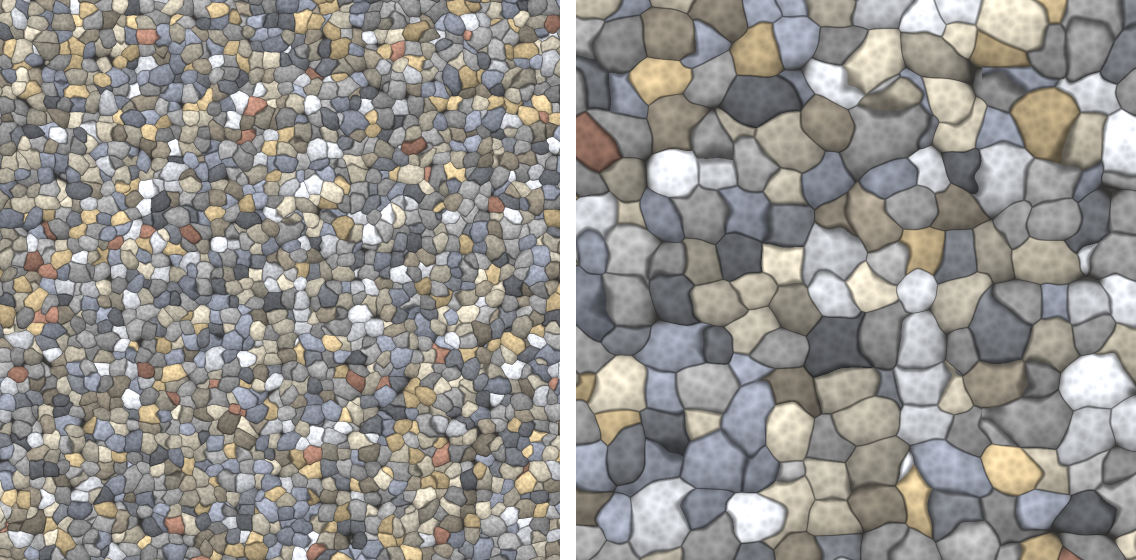
Left: the whole. Right: its middle third, enlarged.
Give the GLSL for this texture, as a Shadertoy shader.

```glsl
vec4 hash4(vec2 p) {
    vec4 q = fract(p.xyxy * vec4(.1031, .1030, .0973, .1099));
    q += dot(q, q.wzxy + 33.33);
    return fract((q.xxyz + q.yzzw) * q.zywx);
}

// Cellular noise: distance to the nearest scattered point
float speckle(vec2 p) {
    vec2 cell = floor(p);
    float nearest = 2.;
    for (int y = -1; y <= 1; y++)
    for (int x = -1; x <= 1; x++) {
        vec2 id = cell + vec2(x, y);
        vec2 d = p - id - hash4(id).xy;
        nearest = min(nearest, dot(d, d));
    }
    return sqrt(nearest);
}

// Soft convex polygon with uneven sides: 1 on the outline, steep beyond it
float pebble(vec2 p, vec2 seed) {
    float sum = 0.;
    for (int k = 0; k < 6; k++) {
        float wobble = fract(seed.x * 9. + float(k) * (seed.y * 5.3 + .37));
        float angle = (float(k) + .7 * wobble) * 6.2832 / 6.;
        float reach = max(dot(p, vec2(cos(angle), sin(angle))), 0.);
        reach /= .8 + .35 * fract(wobble * 7.);
        reach *= reach;
        reach *= reach;
        sum += reach * reach;
    }
    return sqrt(sum);
}

vec3 stoneColour(vec4 pick) {
    vec3 minerals[8] = vec3[8](
        vec3(.57, .57, .57),  // grey
        vec3(.53, .55, .60),  // slate blue
        vec3(.62, .60, .55),  // taupe
        vec3(.76, .73, .66),  // cream
        vec3(.41, .42, .44),  // dark slate
        vec3(.80, .81, .83),  // pale quartz
        vec3(.76, .68, .53),  // tan
        vec3(.53, .50, .45)); // olive brown
    vec3 colour = minerals[int(7.99 * pow(pick.x, 1.5))];
    colour = mix(colour, vec3(.62, .47, .41), step(.98, pick.y));
    return colour * mix(.82, 1.18, pick.z);
}

vec3 gravel(vec2 uv) {
    vec2 p = uv * 40., cell = floor(p);
    vec2 topId = cell, topOffset = vec2(0);
    float top = -99., below = -99., topBulge = 0.;

    // Find the highest stone and the one just beneath it
    for (int y = -1; y <= 1; y++)
    for (int x = -1; x <= 1; x++) {
        vec2 id = cell + vec2(x, y);
        vec4 place = hash4(id), form = hash4(id + 71.);
        vec2 offset = p - id - .2 - .6 * place.xy;
        float turn = (place.z - .5) * 2.6, c = cos(turn), s = sin(turn);
        vec2 local = mat2(c, s, -s, c) * offset * vec2(.85, 1.15);
        float bulge = pebble(local / mix(.5, .82, place.w), form.xy);
        float height = 1.5 * form.z - bulge;
        if (height > top) {
            below = top;
            top = height;
            topBulge = bulge;
            topId = id;
            topOffset = offset;
        } else below = max(below, height);
    }

    // Mineral colour with mottling and fine grain
    vec4 pick = hash4(topId + 213.);
    vec3 colour = stoneColour(pick);
    vec2 m = uv * 190. + pick.yz * 40.;
    float mottle = sin(m.x + 2. * sin(m.y * .7)) * sin(m.y * 1.3 + 1.7 * sin(m.x * .6));
    colour *= 1. + .06 * mottle + .22 * (speckle(uv * 170.) - .45);

    // Rounded shading, contact shadows and dark gaps
    float light = 1.09 - .18 * min(topBulge, 1.);
    light += .2 * dot(topOffset, vec2(-.3, 1));
    light *= mix(.55, 1., smoothstep(0., .45, top - below));
    colour *= light;
    return mix(colour, vec3(.17, .165, .16), .85 * smoothstep(.9, 3.6, topBulge));
}

void mainImage(out vec4 fragColor, in vec2 fragCoord) {
    // Four samples per pixel smooth the outlines
    vec3 colour = vec3(0);
    for (int i = 0; i < 4; i++) {
        vec2 jitter = vec2(i % 2, i / 2) * .5 - .25;
        colour += gravel((fragCoord + jitter) / iResolution.y);
    }
    fragColor = vec4(colour / 4., 1);
}
```
